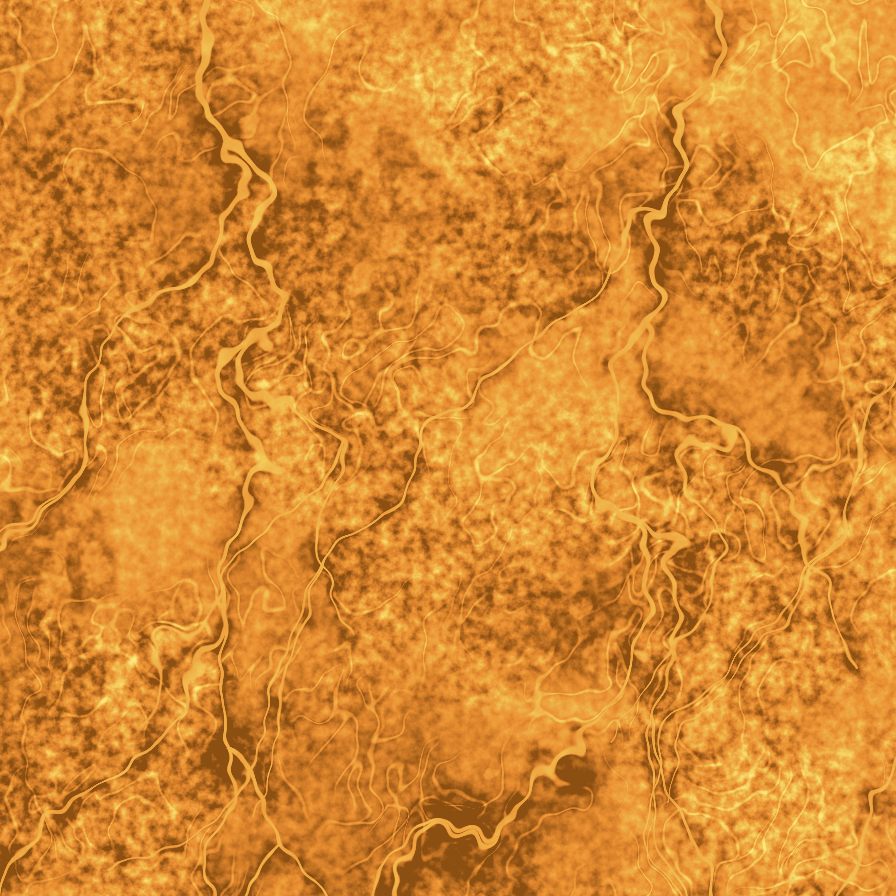
Reproduce this texture procedurally as a WebGL 1 fragment shader.

```glsl
precision highp float;
uniform vec2 u_resolution;

#define BRIGHTNESS 0.30
#define GRAIN 2.5
#define PATCH_DEPTH 1.5
#define FLOODPLAIN 0.014
#define RIVER_WIDTH 0.0042
#define VEIN_WIDTH 0.0019
#define STEMS 3
#define FORKS 4

float hash(vec2 p) {
  vec3 q = fract(p.xyx * 0.1031);
  q += dot(q, q.yzx + 33.33);
  return fract((q.x + q.y) * q.z);
}

float cornerSlope(vec2 cell, vec2 offset) {
  float angle = 6.2832 * hash(cell);
  return dot(vec2(cos(angle), sin(angle)), offset);
}

float gradientNoise(vec2 p) {
  vec2 i = floor(p), f = p - i;
  vec2 u = f * f * f * (f * (f * 6.0 - 15.0) + 10.0);
  vec2 e = vec2(1.0, 0.0);
  float low = mix(cornerSlope(i, f), cornerSlope(i + e, f - e), u.x);
  float high = mix(cornerSlope(i + e.yx, f - e.yx), cornerSlope(i + 1.0, f - 1.0), u.x);
  return mix(low, high, u.y);
}

float fbm(vec2 p) {
  float sum = 0.0, amp = 1.0;
  for (int k = 0; k < 4; k++) {
    sum += amp * gradientNoise(p);
    p = mat2(1.6, 1.2, -1.2, 1.6) * p + 17.3;
    amp *= 0.5;
  }
  return sum;
}

vec2 warp(vec2 p, float scale) {
  return vec2(gradientNoise(p * scale + 5.2), gradientNoise(p * scale + 61.7));
}

// Distance to a tapering channel, less its half width
float channel(vec2 p, vec2 head, vec2 run, float width) {
  vec2 rel = p - head;
  float t = clamp(dot(rel, run) / dot(run, run), 0.0, 1.0);
  return length(rel - run * t) - width * mix(1.0, 0.5, t);
}

// Stems run downward, fork to both sides, and each fork splits once more
float riverNetwork(vec2 p) {
  float d = 1.0;
  for (int s = 0; s < STEMS; s++) {
    float stem = float(s);
    vec2 head = vec2(1.2 - 0.46 * stem, 1.1);
    vec2 run = vec2(-0.04, -1.2);
    d = min(d, channel(p, head, run, RIVER_WIDTH));
    for (int k = 0; k < FORKS; k++) {
      float fork = float(k);
      float jitter = hash(vec2(stem + 3.0, fork + 8.0));
      float left = 1.0 - mod(fork, 2.0);
      vec2 start = head + run * (0.18 + 0.19 * fork + 0.06 * jitter);
      vec2 branch = mix(vec2(0.2, -0.36), vec2(-0.36 - 0.2 * jitter, -0.8), left);
      d = min(d, channel(p, start, branch, RIVER_WIDTH * 0.75));
      vec2 side = vec2(-0.25 + 0.1 * jitter, -0.3);
      d = min(d, channel(p, start + branch * (0.35 + 0.2 * jitter), side, RIVER_WIDTH * 0.55));
    }
  }
  return d;
}

// Colour ramp from dark scrub to pale sand
vec3 earth(float tone) {
  vec3 c = mix(vec3(0.55, 0.31, 0.07), vec3(0.70, 0.41, 0.12), clamp((tone + 1.88) / 0.73, 0.0, 1.0));
  c = mix(c, vec3(0.83, 0.49, 0.16), clamp((tone + 1.15) / 0.61, 0.0, 1.0));
  c = mix(c, vec3(0.92, 0.57, 0.20), clamp((tone + 0.54) / 0.70, 0.0, 1.0));
  c = mix(c, vec3(0.93, 0.66, 0.26), clamp((tone - 0.16) / 0.77, 0.0, 1.0));
  c = mix(c, vec3(0.95, 0.78, 0.34), clamp((tone - 0.93) / 0.82, 0.0, 1.0));
  return mix(c, vec3(0.99, 0.90, 0.50), clamp((tone - 1.75) / 1.2, 0.0, 1.0));
}

void main() {
  float unit = min(u_resolution.x, u_resolution.y);
  vec2 p = gl_FragCoord.xy / unit;
  float pixel = 1.0 / unit;
  vec2 bent = p + 0.05 * warp(p, 11.0) + 0.014 * warp(p, 36.0);

  // Broad terrain, paler toward the upper right
  float tone = BRIGHTNESS + 1.4 * fbm(bent * 3.0 + 2.0) + 0.5 * (p.x + p.y - 1.0);
  float thicket = fbm(p * 26.0 + 40.0);
  float rough = smoothstep(-0.3, 0.3, fbm(bent * 4.0 + 9.0));
  tone += thicket * mix(0.5, 1.5, rough);
  tone += GRAIN * mix(0.45, 1.0, rough) * fbm(p * 85.0);

  // Ragged dark scrub and pale sand flats
  float scrub = smoothstep(0.02, 0.3, fbm(bent * 3.6 + 23.0));
  tone -= PATCH_DEPTH * scrub * smoothstep(-0.2, 0.2, thicket + 0.1);
  float sand = fbm(bent * 3.2 + 71.0) + 0.3 * (p.x + p.y - 1.0);
  tone += 0.9 * smoothstep(0.15, 0.45, sand) * smoothstep(-0.35, 0.3, fbm(bent * 14.0));

  // Fine tributaries, drawn out along the drainage slope
  vec2 slope = vec2(0.36, 0.93);
  vec2 grainwise = vec2(dot(bent, vec2(slope.y, -slope.x)), 0.6 * dot(bent, slope));
  for (int k = 0; k < 2; k++) {
    float scale = 15.0 + 18.0 * float(k);
    float d = abs(gradientNoise(grainwise * scale + 31.0)) / scale;
    float present = smoothstep(-0.12, 0.2, gradientNoise(p * 6.0 + 13.0 * float(k)));
    tone -= 0.6 * present * (1.0 - smoothstep(0.0, 0.008, d));
    tone += 1.5 * present * (1.0 - smoothstep(VEIN_WIDTH * 0.5 - pixel * 0.5, VEIN_WIDTH + pixel * 0.5, d));
  }

  // Main rivers with patchy dark floodplains
  float river = riverNetwork(bent + 0.17 * warp(p, 3.4));
  float bank = exp(-max(river, 0.0) / FLOODPLAIN);
  tone -= 2.3 * bank * smoothstep(-0.25, 0.25, fbm(p * 17.0 + 55.0));
  float water = 1.0 - smoothstep(-pixel, pixel, river);
  tone = mix(tone, 1.35 + 0.8 * thicket, 0.9 * water);

  gl_FragColor = vec4(earth(tone), 1.0);
}
```
